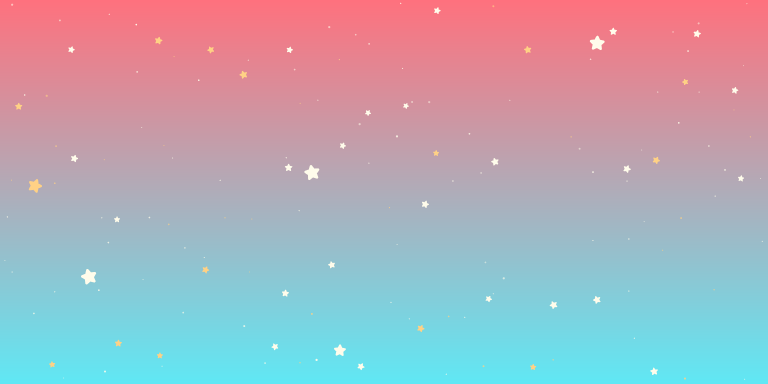
This background is drawn by a WebGL 1 fragment shader. Its source:

```glsl
precision highp float;
// Pastel dusk: a vertical coral-to-aqua gradient strewn with plump little stars.
// Jittered cells scatter the small stars and dust; five larger stars anchor
// the composition. Lengths are fractions of the canvas height.

uniform vec2 u_resolution;

const float PI = 3.14159265;
const vec3 CORAL = vec3(0.998, 0.443, 0.492);
const vec3 AQUA = vec3(0.375, 0.908, 0.958);
const vec3 CREAM = vec3(1.0, 0.99, 0.92);
const vec3 GOLD = vec3(1.0, 0.82, 0.52);

vec3 hash3(vec2 cell, float seed) {
  vec3 q = fract(vec3(cell.xyx + seed) * vec3(0.1031, 0.1030, 0.0973));
  q += dot(q, q.yxz + 33.33);
  return fract((q.xxy + q.yzz) * q.zyx);
}

vec2 rotate(vec2 p, float angle) {
  float c = cos(angle), s = sin(angle);
  return vec2(c * p.x - s * p.y, s * p.x + c * p.y);
}

// Signed distance to a five-pointed star with rounded tips
float starDistance(vec2 p, float radius) {
  float rounding = 0.16 * radius;
  float tip = radius - rounding;
  float sector = PI / 5.0;
  float slope = PI / 2.85;
  vec2 tipDir = vec2(cos(sector), sin(sector));
  vec2 edgeDir = vec2(cos(slope), sin(slope));
  float angle = mod(atan(p.x, p.y + 0.000001), 2.0 * sector) - sector;
  vec2 q = length(p) * vec2(cos(angle), abs(sin(angle))) - tip * tipDir;
  q += edgeDir * clamp(-dot(q, edgeDir), 0.0, tip * tipDir.y / edgeDir.y);
  return length(q) * sign(q.x) - rounding;
}

// Antialiased coverage of a signed distance
float coverage(float dist, float pixel) {
  return clamp(0.5 - dist / pixel, 0.0, 1.0);
}

vec3 paintStar(vec3 base, vec2 p, vec2 center, float radius, float tilt, vec3 tint, float pixel) {
  float dist = starDistance(rotate(p - center, tilt), radius);
  return mix(base, tint, coverage(dist, pixel));
}

// At most one small star per cell
vec3 scatterStars(vec3 base, vec2 p, float cells, float density, float seed, float pixel) {
  vec2 cell = floor(p * cells);
  vec3 place = hash3(cell, seed);
  vec3 look = hash3(cell, seed + 41.0);
  if (place.z > density) return base;
  vec2 center = (cell + mix(vec2(0.1), vec2(0.9), place.xy)) / cells;
  float radius = mix(0.0075, 0.0105, look.x);
  vec3 tint = look.y < 0.42 ? GOLD : CREAM;
  return paintStar(base, p, center, radius, (look.z - 0.5) * 1.2, tint, pixel);
}

// At most one faint round speck per cell
vec3 scatterDust(vec3 base, vec2 p, float cells, float density, float seed, float pixel) {
  vec2 cell = floor(p * cells);
  vec3 place = hash3(cell, seed);
  vec3 look = hash3(cell, seed + 67.0);
  if (place.z > density) return base;
  vec2 center = (cell + mix(vec2(0.08), vec2(0.92), place.xy)) / cells;
  float radius = mix(0.0012, 0.0028, look.x * look.x);
  float opacity = mix(0.45, 0.95, look.z);
  vec3 tint = look.y < 0.25 ? GOLD : CREAM;
  return mix(base, tint, opacity * coverage(length(p - center) - radius, pixel));
}

void main() {
  float pixel = 1.0 / u_resolution.y;
  vec2 p = gl_FragCoord.xy * pixel;

  // Sky
  vec3 color = mix(AQUA, CORAL, p.y);

  // Scattered specks and small stars
  color = scatterDust(color, p, 10.0, 0.55, 7.0, pixel);
  color = scatterStars(color, p, 6.0, 0.5, 19.0, pixel);

  // Large anchor stars
  color = paintStar(color, p, vec2(0.091, 0.516), 0.0185, 0.35, GOLD, pixel);
  color = paintStar(color, p, vec2(0.232, 0.279), 0.0210, -0.25, CREAM, pixel);
  color = paintStar(color, p, vec2(0.813, 0.550), 0.0205, -0.18, CREAM, pixel);
  color = paintStar(color, p, vec2(1.555, 0.887), 0.0200, 0.05, CREAM, pixel);
  color = paintStar(color, p, vec2(0.885, 0.087), 0.0160, 0.05, CREAM, pixel);

  gl_FragColor = vec4(color, 1.0);
}
```
